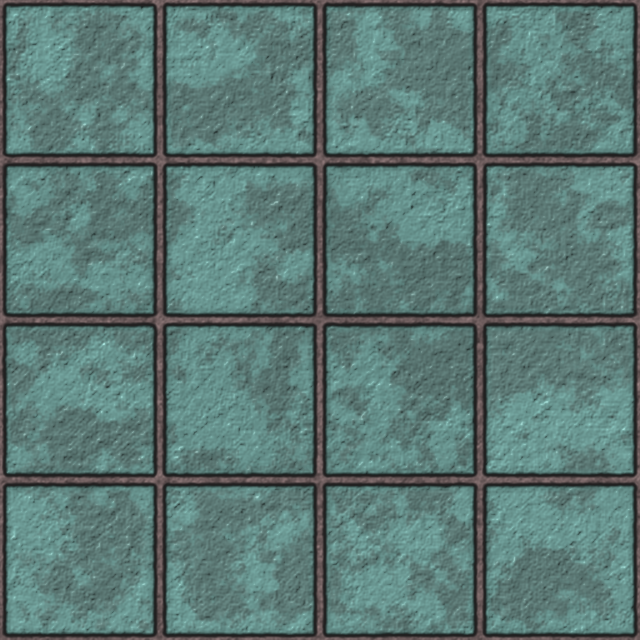
A Shadertoy shader for this texture:

```glsl
// Weathered teal ceramic tiles, four by four, set in dark mauve grout.
// Rounded-box distances shape the tiles; wrapping value noise gives the
// mottled glaze, and its slope along the light gives the embossed grain.

float hash(vec2 p) {
    return fract(sin(dot(p, vec2(127.1, 311.7))) * 43758.5453);
}

// Value noise that wraps after a whole number of cells
float noise(vec2 p, float period) {
    vec2 i = floor(p), f = fract(p);
    f = f * f * (3.0 - 2.0 * f);
    vec2 a = mod(i, period), b = mod(i + 1.0, period);
    return mix(mix(hash(a), hash(vec2(b.x, a.y)), f.x),
               mix(hash(vec2(a.x, b.y)), hash(b), f.x), f.y);
}

float fbm(vec2 uv, float cells, int octaves, float gain) {
    float sum = 0.0, total = 0.0, amp = 1.0;
    for (int i = 0; i < octaves; i++) {
        sum += amp * noise(uv * cells, cells);
        total += amp;
        amp *= gain;
        cells *= 2.0;
    }
    return sum / total;
}

float roundedBox(vec2 p, float halfSize, float radius) {
    vec2 q = abs(p) - halfSize + radius;
    return length(max(q, 0.0)) + min(max(q.x, q.y), 0.0) - radius;
}

float grainHeight(vec2 uv) {
    return fbm(uv, 64.0, 3, 0.8);
}

void mainImage(out vec4 fragColor, in vec2 fragCoord) {
    vec2 uv = fragCoord / iResolution.xy;

    // Tile layout: negative distance inside a tile, positive in the grout
    vec2 tileId = mod(floor(uv * 4.0), 4.0);
    vec2 local = (fract(uv * 4.0) - 0.5) / 4.0;
    float dist = roundedBox(local, 0.1162, 0.004);
    dist += 0.0022 * (fbm(uv, 96.0, 2, 0.5) - 0.5);

    // Embossed relief, lit from the upper left
    vec2 toLight = vec2(-0.0018, 0.0022);
    float relief = grainHeight(uv) - grainHeight(uv + toLight);

    // Glaze: ragged dull patches over clean teal, rougher where worn
    float broad = fbm(uv, 12.0, 3, 0.6);
    float ragged = fbm(uv + 0.37, 32.0, 4, 0.75);
    float wear = smoothstep(0.43, 0.57, 0.55 * broad + 0.45 * ragged);
    wear *= 1.0 - 0.5 * smoothstep(-0.012, -0.004, dist);
    vec3 glaze = mix(vec3(0.41, 0.585, 0.565), vec3(0.35, 0.46, 0.445), wear);
    glaze *= 0.97 + 0.06 * hash(tileId + 7.0);
    glaze *= 0.94 + 0.12 * fbm(uv + 0.61, 128.0, 2, 0.8);

    // Grain shading with sparse pits and bright chips
    float roughness = mix(0.6, 1.1, smoothstep(0.35, 0.6, ragged));
    glaze *= 1.0 + roughness * relief;
    glaze *= 1.0 - 0.3 * smoothstep(0.13, 0.32, -relief);
    glaze += 0.12 * smoothstep(0.15, 0.32, relief);

    // Bevel: tile rims fall into shadow
    glaze *= 1.0 - 0.65 * smoothstep(-0.0045, 0.0008, dist);
    glaze *= 1.0 - 0.12 * smoothstep(-0.013, -0.002, dist);

    // Grout: a gritty mauve ridge between dark gutters
    float grit = fbm(uv + 0.19, 128.0, 2, 0.8);
    vec3 mauve = vec3(0.43, 0.365, 0.365) * (0.72 + 0.56 * grit + 0.7 * relief);
    vec3 grout = mix(vec3(0.13, 0.125, 0.125), mauve,
                     smoothstep(0.0018, 0.0068, dist));

    vec3 color = mix(glaze, grout, smoothstep(-0.001, 0.0012, dist));
    fragColor = vec4(clamp(color, 0.0, 1.0), 1.0);
}
```
